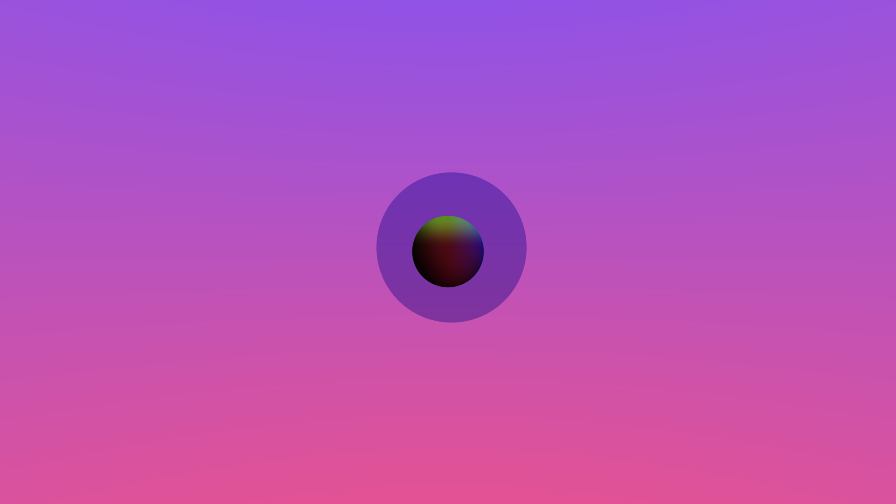
Write a Shadertoy shader that draws this background.

```glsl
// A small dark iridescent ball inside a translucent violet disc, over a violet-to-pink sky.
// The sky follows the height of a perspective view ray, so its bands curve gently;
// the ball is tinted per axis from its reconstructed surface normal.

// Smooth coverage of a disc, one pixel wide at the edge.
float discMask(vec2 p, float radius, float pixel) {
    return 1.0 - smoothstep(-0.5 * pixel, 0.5 * pixel, length(p) - radius);
}

vec3 skyColor(vec2 p) {
    float height = normalize(vec3(p, 1.0)).y;
    return vec3(0.73, 0.32, 0.74) + height * vec3(-0.36, 0.0, 0.36);
}

// q is the position on the ball, in units of its radius.
vec3 ballColor(vec2 q) {
    vec3 n = vec3(q, sqrt(max(0.0, 1.0 - dot(q, q))));
    float top = smoothstep(0.1, 1.0, n.y);
    float side = max(n.x, 0.0);

    // Red faces the viewer, green lights the top, blue lights the right.
    vec3 color = vec3(0.06 + 0.23 * n.z, 0.04, 0.07 * n.z);
    color.r += 0.22 * top;
    color.g += 0.03 * n.y + 0.48 * top;
    color.b += 0.10 * top + 0.36 * side * (1.0 + 0.9 * n.y);

    // The lower left falls into shadow.
    float shade = smoothstep(-1.5, 0.1, n.x + 0.4 * n.y);
    return max(color, 0.0) * shade;
}

void mainImage(out vec4 fragColor, in vec2 fragCoord) {
    float pixel = 1.0 / iResolution.y;
    vec2 p = (fragCoord - 0.5 * iResolution.xy) * pixel;

    vec3 color = skyColor(p);

    // Translucent disc
    float disc = discMask(p - vec2(0.007, 0.009), 0.149, pixel);
    color *= mix(vec3(1.0), vec3(0.64, 0.63, 0.89), disc);

    // Ball
    float radius = 0.071;
    vec2 offset = p - vec2(0.0, 0.001);
    color = mix(color, ballColor(offset / radius), discMask(offset, radius, pixel));

    fragColor = vec4(color, 1.0);
}
```
